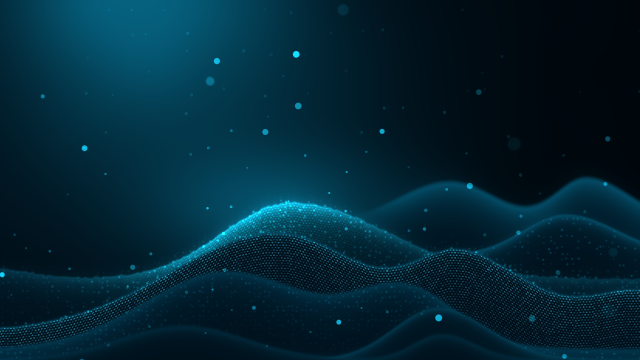
A Shadertoy shader for this background:

```glsl
// Glowing teal particle hills under a soft light beam, with drifting bokeh specks.
#define ASPECT 1.7778
#define NIGHT vec3(0.000, 0.034, 0.064)
#define DEEP vec3(0.000, 0.048, 0.086)
#define TEAL vec3(0.018, 0.310, 0.385)
#define CYAN vec3(0.080, 0.720, 0.840)
#define BEAD_SPACING 0.0086
#define BEAM_CENTER vec2(0.38, 1.06)
#define HALO_CENTER vec2(0.78, 0.42)

float hash(vec2 p) {
    p = fract(p * vec2(0.1031, 0.1137));
    p += dot(p, p.yx + 33.33);
    return fract((p.x + p.y) * p.x * 47.3);
}

float noise(vec2 p) {
    vec2 i = floor(p), f = fract(p);
    f = f * f * (3.0 - 2.0 * f);
    return mix(mix(hash(i), hash(i + vec2(1, 0)), f.x),
               mix(hash(i + vec2(0, 1)), hash(i + vec2(1, 1)), f.x), f.y);
}

// Smooth hill with separate widths on its left and right flanks
float bump(float x, float center, float left, float right, float height) {
    float t = (x - center) / (x < center ? left : right);
    return height * exp(-t * t);
}

float glow(vec2 p, vec2 center, vec2 size) {
    vec2 d = (p - center) / size;
    return exp(-dot(d, d));
}

// Sparse random discs, at most one per cell
float scatter(vec2 p, float cell, float chance, float radius, float blur, float seed) {
    vec2 id = floor(p / cell), key = id + seed;
    vec2 jitter = vec2(hash(key + 11.3), hash(key + 27.7));
    float r = radius * mix(0.5, 1.0, hash(key + 5.1));
    float d = length(p - (id + 0.25 + 0.5 * jitter) * cell);
    float disc = 1.0 - smoothstep(r - blur, r + blur, d);
    return disc * step(hash(key), chance) * mix(0.35, 1.0, hash(key + 41.9));
}

// Staggered lattice of beads that follows a ridge line
float beads(float x, float depth) {
    vec2 q = vec2(x, depth * 1.2) / BEAD_SPACING;
    q.x += 0.5 * mod(floor(q.y), 2.0);
    float strength = 0.3 + 0.7 * hash(floor(q));
    float soft = 0.6 / (iResolution.y * BEAD_SPACING);
    float d = length(fract(q) - 0.5);
    return strength * (1.0 - smoothstep(0.28 - soft, 0.28 + soft, d));
}

// Lays one hill over the scene: body fading downward, lit rim, faint outer halo
vec3 hill(vec3 scene, float depth, float blur, vec3 body, vec3 rim, float rimWidth) {
    float cover = smoothstep(-blur, blur, depth);
    float inside = max(depth, 0.0);
    vec3 surface = mix(DEEP, body, exp(-inside * 9.0)) + rim * exp(-inside / rimWidth);
    scene += rim * 0.25 * exp(-max(-depth, 0.0) / (rimWidth * 0.7));
    return mix(scene, surface, cover);
}

void mainImage(out vec4 fragColor, in vec2 fragCoord) {
    vec2 p = fragCoord / iResolution.xy * vec2(ASPECT, 1.0);
    float x = p.x, aa = 1.0 / iResolution.y;

    // Night sky, beam from above and halo behind the main hill
    vec3 col = NIGHT * mix(1.1, 0.75, smoothstep(0.9, 1.7, x));
    col += TEAL * 0.88 * glow(p, BEAM_CENTER, vec2(0.36, 0.30));
    col += TEAL * 0.46 * glow(p, vec2(0.50, 0.76), vec2(0.56, 0.44));
    col += TEAL * 0.62 * glow(p, HALO_CENTER, vec2(0.34, 0.17));
    col *= 0.95 + 0.1 * noise(p * 5.0);

    // Blurred far hills on the right
    float far = 0.38 + bump(x, 1.25, 0.20, 0.18, 0.115) + bump(x, 1.63, 0.12, 0.17, 0.125);
    vec3 farScene = hill(col, far - p.y, 0.010, vec3(0.006, 0.20, 0.28), TEAL * 0.40, 0.035);
    col = mix(col, farScene, smoothstep(0.92, 1.15, x));
    float mid = 0.29 + bump(x, 1.574, 0.17, 0.20, 0.113);
    vec3 midScene = hill(col, mid - p.y, 0.005, vec3(0.004, 0.12, 0.18), TEAL * 0.65, 0.014);
    midScene += TEAL * step(p.y, mid) * 0.6 * scatter(p, 0.016, 0.4, 0.0028, aa, 83.0);
    col = mix(col, midScene, smoothstep(1.05, 1.3, x));

    // Bright main hill with sparkling crest
    float grain = 0.005 * (noise(vec2(x * 110.0, 3.0)) - 0.5);
    float crest = 0.225 + bump(x, 0.81, 0.27, 0.38, 0.2125) + bump(x, 0.0, 0.1, 0.13, 0.028);
    float depth = crest + grain - p.y;
    float light = 0.20 + 0.80 * bump(x, 0.74, 0.33, 0.30, 1.0);
    vec3 body = mix(vec3(0.003, 0.10, 0.155), TEAL * 1.15, light * light);
    col = hill(col, depth, 0.004, body, CYAN * 0.75 * light, 0.022);
    float inside = smoothstep(0.0, 0.004, depth);
    col += CYAN * inside * light * light * 0.45 * beads(x, depth) * exp(-depth * 9.0);
    float sparkBand = exp(-max(depth, 0.0) * 10.0) * exp(min(depth, 0.0) * 130.0);
    col += CYAN * sparkBand * light * scatter(p, 0.014, 0.45, 0.0032, aa, 3.0);

    // Beaded hill in focus
    float front = 0.08 + bump(x, 0.77, 0.42, 0.34, 0.272)
                + bump(x, 1.29, 0.19, 0.26, 0.2) + bump(x, 1.78, 0.2, 0.2, 0.11);
    depth = front + grain * 0.5 - p.y;
    col = hill(col, depth, 0.003, vec3(0.004, 0.075, 0.115), TEAL * 0.65, 0.007);
    inside = smoothstep(0.0, 0.004, depth);
    col += vec3(0.16, 0.43, 0.51) * inside * beads(x, depth) * exp(-max(depth, 0.0) * 5.0);
    col += CYAN * exp(-abs(depth) * 90.0) * 0.7 * scatter(p, 0.016, 0.35, 0.003, aa, 19.0);

    // Soft foreground hills with faint dust on the nearest slope
    float near = 0.03 + bump(x, 0.63, 0.32, 0.33, 0.215) + bump(x, 1.13, 0.20, 0.20, 0.16);
    depth = near - p.y;
    col = hill(col, depth, 0.008, vec3(0.003, 0.14, 0.21), TEAL * 0.26, 0.018);
    inside = smoothstep(0.0, 0.01, depth);
    col += TEAL * inside * 0.6 * exp(-max(depth, 0.0) * 10.0) * scatter(p, 0.013, 0.5, 0.003, aa, 37.0);
    float low = bump(x, 1.215, 0.17, 0.20, 0.143);
    col = hill(col, low - p.y, 0.006, vec3(0.002, 0.10, 0.155), TEAL * 0.45, 0.012);
    float base = bump(x, 0.51, 0.25, 0.25, 0.093) + bump(x, 1.227, 0.11, 0.13, 0.07);
    col = hill(col, base - p.y, 0.008, vec3(0.002, 0.085, 0.135), TEAL * 0.28, 0.014);

    // Floating specks: large soft bokeh, sharp motes, fine dust
    float leftward = mix(1.0, 0.5, smoothstep(0.9, 1.5, x));
    col += CYAN * 0.30 * leftward * scatter(p, 0.22, 0.16, 0.019, 0.004, 7.0);
    col += CYAN * 1.10 * leftward * scatter(p + 0.05, 0.12, 0.13, 0.0100, 0.002, 23.0);
    float dust = 0.12 + 0.88 * glow(p, vec2(0.75, 0.36), vec2(0.6, 0.25));
    col += CYAN * 0.95 * dust * scatter(p, 0.055, 0.16, 0.0048, 0.0015, 61.0);

    fragColor = vec4(clamp(col, 0.0, 1.0), 1.0);
}
```
